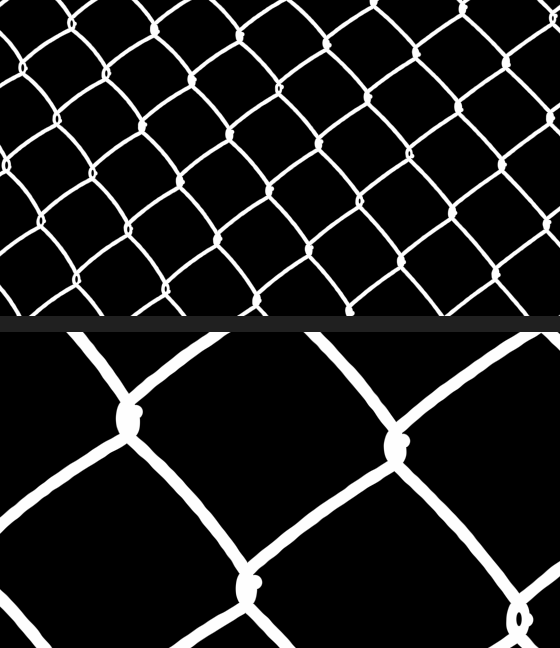
Top, the full canvas; bottom, a detail of the centre.
Write a Shadertoy shader that draws this pattern.

```glsl
// Chain-link fence in white on black, seen at a slight slant.
// A quadratic map bends a square lattice into the fence; each lattice point
// draws a twisted knot and two bowed wires that run to its neighbours.

#define WIRE_HALF 0.0064               // half the wire width, in canvas heights
#define WIRE_BOW 0.0095                // sideways bow of a wire at the left edge
#define KNOT_SIZE vec2(0.0122, 0.0215) // half axes of a knot
#define KNOT_REACH 0.0175              // wires join this far above or below a knot
#define JITTER 0.0022                  // scatter of the knots
#define ROUGHNESS 0.0011               // unevenness of the wire edges
#define HOLE_CHANCE 0.16               // share of open knots away from the left
#define WIRE_COLOR vec3(0.995)
#define BACK_COLOR vec3(0.0)

const vec2 CENTER = vec2(0.8495, 0.3958);
const vec2 STEP_I = vec2(0.1250, -0.1829), STEP_J = vec2(0.1597, 0.1516);
const vec2 BEND_II = vec2(0.0016, -0.0042);
const vec2 BEND_JJ = vec2(-0.0016, -0.0019);
const vec2 BEND_IJ = vec2(0.0028, 0.0046);

float hash(vec2 p) {
    return fract(sin(dot(p, vec2(127.1, 311.7))) * 43758.5453);
}

float noise(vec2 p) {
    vec2 c = floor(p), f = fract(p);
    f = f * f * (3.0 - 2.0 * f);
    return mix(mix(hash(c), hash(c + vec2(1, 0)), f.x),
               mix(hash(c + vec2(0, 1)), hash(c + vec2(1, 1)), f.x), f.y);
}

// Lattice coordinates to canvas position
vec2 latticeToCanvas(vec2 q) {
    return CENTER + STEP_I * q.x + STEP_J * q.y
         + BEND_II * q.x * q.x + BEND_JJ * q.y * q.y + BEND_IJ * q.x * q.y;
}

// Inverse of the map above, by Newton steps
vec2 canvasToLattice(vec2 p) {
    vec2 q = inverse(mat2(STEP_I, STEP_J)) * (p - CENTER);
    for (int n = 0; n < 4; n++) {
        mat2 slope = mat2(STEP_I + 2.0 * BEND_II * q.x + BEND_IJ * q.y,
                          STEP_J + 2.0 * BEND_JJ * q.y + BEND_IJ * q.x);
        q -= inverse(slope) * (latticeToCanvas(q) - p);
    }
    return q;
}

vec2 knotCenter(vec2 id) {
    vec2 scatter = vec2(hash(id + 3.1), hash(id + 8.7)) - 0.5;
    return latticeToCanvas(id) + JITTER * scatter;
}

float ellipse(vec2 p, vec2 axes) {
    float k = length(p / axes);
    return k * (k - 1.0) / max(length(p / (axes * axes)), 1e-4);
}

// Distance to the centre line of a wire bowed towards its left side
float bowedLine(vec2 p, vec2 a, vec2 b, float bow) {
    vec2 ab = b - a;
    float t = clamp(dot(p - a, ab) / dot(ab, ab), 0.0, 1.0);
    vec2 side = normalize(vec2(-ab.y, ab.x));
    return length(p - a - ab * t - side * bow * 4.0 * t * (1.0 - t));
}

float knot(vec2 p, vec2 id, float leftness) {
    float tilt = 0.35 * (hash(id + 5.3) - 0.5);
    p = mat2(cos(tilt), sin(tilt), -sin(tilt), cos(tilt)) * p;
    vec2 axes = KNOT_SIZE * (0.92 + 0.16 * hash(id)) * (1.0 + 0.15 * leftness);
    float d = ellipse(p, axes);

    // Stub of the twist, at a random height on the right
    vec2 stub = vec2(0.009, 0.016 * (hash(id + 1.9) - 0.5));
    return min(d, length(p - stub) - 0.0075);
}

// Dark slit between the two wires of an open knot
float knotHole(vec2 p, vec2 id, float leftness) {
    float open = step(1.0 - HOLE_CHANCE - 1.4 * leftness, hash(id + 6.2));
    vec2 axes = vec2(0.0035, 0.009) * (0.8 + 0.5 * leftness);
    return mix(1.0, ellipse(p - vec2(0.001, 0.0), axes), open);
}

void mainImage(out vec4 fragColor, in vec2 fragCoord) {
    vec2 p = fragCoord / iResolution.y;
    float pixel = 1.0 / iResolution.y;
    vec2 nearest = round(canvasToLattice(p));
    vec2 reach = vec2(0.0, KNOT_REACH);
    float wires = 1.0, hole = 1.0;

    for (int j = -1; j <= 1; j++)
    for (int i = -1; i <= 1; i++) {
        vec2 id = nearest + vec2(i, j);
        vec2 center = knotCenter(id);
        float leftness = clamp(1.0 - center.x / 0.7, 0.0, 1.0);
        float bow = WIRE_BOW * clamp(1.05 - 0.5 * center.x, 0.15, 1.0);

        // One wire falls to the right, the other climbs to the right
        float falling = bowedLine(p, center - reach, knotCenter(id + vec2(1, 0)) + reach, bow);
        float rising = bowedLine(p, center + reach, knotCenter(id + vec2(0, 1)) - reach, bow * 0.8);
        wires = min(wires, min(falling, rising) - WIRE_HALF);
        wires = min(wires, knot(p - center, id, leftness));
        hole = min(hole, knotHole(p - center, id, leftness));
    }

    // Rough edges, then cut the open knots
    wires += ROUGHNESS * (noise(p * 110.0) - 0.5);
    float d = max(wires, -hole);
    float cover = 1.0 - smoothstep(-0.8 * pixel, 0.8 * pixel, d);
    fragColor = vec4(mix(BACK_COLOR, WIRE_COLOR, cover), 1.0);
}
```
